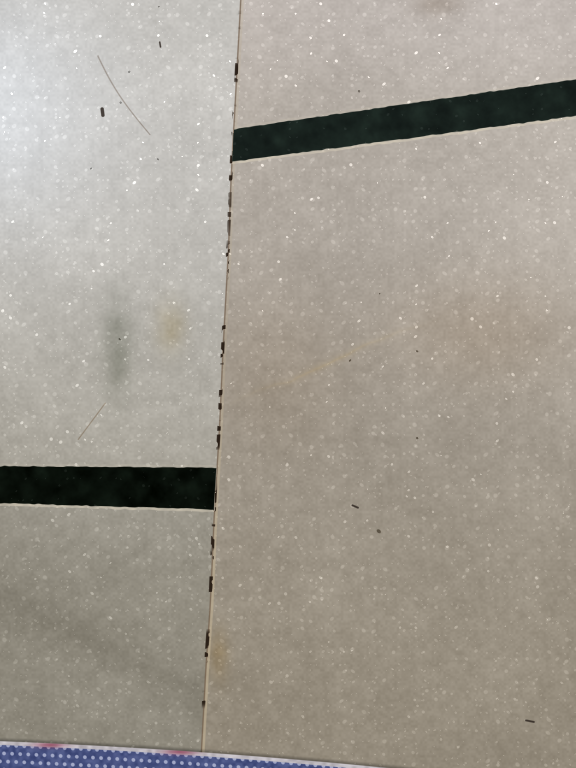
Reproduce this texture procedurally as a WebGL 1 fragment shader.

```glsl
precision highp float;
// Pale marble floor slabs split by a dirty joint, with two dark green inlay
// strips and a dotted blue cloth along the lower edge. Slabs are soft gradients
// plus value noise and scattered crystal flecks; edges are signed distances.
uniform vec2 u_resolution;

float hash(vec2 p) {
  return fract(sin(dot(p, vec2(127.1, 311.7))) * 43758.545);
}

float noise(vec2 p) {
  vec2 i = floor(p), f = fract(p);
  f = f * f * (3.0 - 2.0 * f);
  return mix(mix(hash(i), hash(i + vec2(1, 0)), f.x),
             mix(hash(i + vec2(0, 1)), hash(i + vec2(1, 1)), f.x), f.y);
}

float fbm(vec2 p) {
  float sum = 0.0, amp = 0.5;
  for (int i = 0; i < 5; i++) {
    sum += amp * noise(p);
    p = mat2(1.6, 1.2, -1.2, 1.6) * p + 7.3;
    amp *= 0.5;
  }
  return sum;
}

// Coverage of a shape from its signed distance
float cover(float d) {
  float aa = 0.8 / u_resolution.y;
  return smoothstep(-aa, aa, -d);
}

float glow(vec2 p, vec2 centre, vec2 size) {
  vec2 q = (p - centre) / size;
  return exp(-dot(q, q));
}

float segment(vec2 p, vec2 a, vec2 b) {
  vec2 pa = p - a, ba = b - a;
  return length(pa - ba * clamp(dot(pa, ba) / dot(ba, ba), 0.0, 1.0));
}

// One randomly placed soft grain per cell, present in a share of the cells
float flecks(vec2 p, float share) {
  vec2 cell = floor(p);
  vec2 offset = 0.3 + 0.4 * vec2(hash(cell + 3.1), hash(cell + 8.7));
  vec2 q = fract(p) - offset;
  q.x += q.y * (hash(cell + 5.5) - 0.5);
  float radius = 0.1 + 0.2 * hash(cell + 1.9);
  return step(1.0 - share, hash(cell)) * (1.0 - smoothstep(radius * 0.4, radius, length(q)));
}

vec3 marble(vec2 p, float side) {
  // Broad light falling from the upper left
  vec3 left = mix(vec3(0.56, 0.54, 0.49), vec3(0.77, 0.76, 0.74), smoothstep(0.15, 0.85, p.y));
  left += vec3(0.09, 0.11, 0.14) * glow(p, vec2(-0.02, 0.86), vec2(0.16, 0.17));
  left += 0.03 * smoothstep(0.36, 0.41, p.y) * (1.0 - smoothstep(0.4, 0.75, p.y));
  left -= 0.045 * glow(p, vec2(0.05, 0.2 - 0.5 * (p.x - 0.05)), vec2(0.4, 0.03));
  vec3 right = mix(vec3(0.58, 0.545, 0.485), vec3(0.70, 0.67, 0.635), smoothstep(0.05, 0.85, p.y));
  right += vec3(0.05, 0.05, 0.06) * smoothstep(0.82, 1.0, p.y);
  right += 0.035 * glow(p, vec2(0.76, 0.68), vec2(0.13, 0.25));
  right -= vec3(0.03, 0.045, 0.06) * glow(p, vec2(0.63, 0.57), vec2(0.12, 0.07));
  right -= vec3(0.03, 0.04, 0.05) * glow(p, vec2(0.36, 0.52), vec2(0.09, 0.1));
  vec3 col = mix(left, right, side);

  // Clouding, grain and crystals
  col += 0.07 * (fbm(p * 9.0) - 0.48) + 0.07 * (fbm(p * 75.0) - 0.48);
  col += 0.04 * (noise(p * 330.0) - 0.5);
  col += 0.07 * flecks(p * 75.0, 0.35) + 0.06 * flecks(p * 130.0 + 4.0, 0.3);
  col += 0.18 * flecks(p * 95.0 + 17.0, 0.05) * (0.5 + p.y);
  col -= 0.25 * flecks(p * 80.0 + 41.0, 0.006);

  // Stains and the faint ochre vein
  float blot = 0.5 + fbm(p * 45.0);
  col -= vec3(0.13, 0.12, 0.13) * blot * glow(p, vec2(0.153, 0.545), vec2(0.019, 0.06));
  col -= vec3(0.03, 0.05, 0.10) * blot * glow(p, vec2(0.222, 0.575), vec2(0.018, 0.03));
  col -= vec3(0.02, 0.05, 0.10) * blot * glow(p, vec2(0.285, 0.145), vec2(0.012, 0.03));
  col -= vec3(0.07, 0.08, 0.09) * blot * glow(p, vec2(0.57, 0.995), vec2(0.03, 0.015));
  float vein = p.y - 0.495 - 0.42 * (p.x - 0.35) - 0.015 * (fbm(p * 18.0) - 0.5);
  col += vec3(0.035, 0.015, -0.03) * exp(-abs(vein) * 350.0) * glow(p, vec2(0.43, 0.53), vec2(0.1, 0.06));
  return col;
}

void main() {
  vec2 p = gl_FragCoord.xy / u_resolution.y;
  float joint = p.x - 0.2618 - 0.052 * p.y - 0.002 * (noise(vec2(p.y * 9.0, 2.0)) - 0.5);
  float side = cover(-joint);
  vec3 col = marble(p, side);

  // Hair, scratch and small dark marks
  float hair = segment(p + vec2(0.006 * sin((p.y - 0.825) * 30.0), 0.0), vec2(0.128, 0.927), vec2(0.195, 0.825));
  col = mix(col, vec3(0.42, 0.36, 0.31), 0.45 * cover(hair - 0.0008));
  col = mix(col, vec3(0.45, 0.37, 0.28), 0.5 * cover(segment(p, vec2(0.137, 0.475), vec2(0.102, 0.428)) - 0.0007));
  float marks = segment(p, vec2(0.133, 0.858), vec2(0.134, 0.850)) - 0.0022;
  marks = min(marks, segment(p, vec2(0.459, 0.342), vec2(0.466, 0.339)) - 0.0012);
  marks = min(marks, segment(p, vec2(0.685, 0.062), vec2(0.695, 0.060)) - 0.0012);
  marks = min(marks, segment(p, vec2(0.208, 0.945), vec2(0.209, 0.939)) - 0.001);
  col = mix(col, vec3(0.18, 0.15, 0.13), 0.85 * cover(marks));

  // Joint: thin shadow, cream filler low down, broken dirt
  float low = 1.0 - smoothstep(0.25, 0.6, p.y);
  float crumbs = noise(vec2(p.x * 150.0, p.y * 190.0));
  col = mix(col, vec3(0.74, 0.68, 0.57), (0.25 + 0.4 * low) * cover(abs(joint - 0.002) - 0.0022));
  col = mix(col, vec3(0.40, 0.32, 0.25), 0.65 * cover(abs(joint) - 0.0009));
  float dirt = smoothstep(0.45, 0.65, crumbs) * smoothstep(0.25, 0.5, noise(vec2(p.y * 32.0, 5.0)));
  col = mix(col, vec3(0.13, 0.09, 0.06), 0.9 * dirt * cover(abs(joint + 0.0005) - 0.0022));

  // Green inlay strips with pale worn rims
  float ragged = 0.0015 * (noise(p * 160.0) - 0.5);
  float x = p.x - 0.306;
  float upper = max(p.y - 0.832 - 0.146 * x, 0.790 + 0.133 * x - p.y) + ragged;
  float lower = max(p.y - 0.393 + 0.008 * p.x, 0.345 - 0.03 * p.x - p.y) + ragged;
  float strip = mix(max(lower, joint + 0.001), max(upper, -joint), step(0.0, joint));
  float under = mix(step(p.y, 0.36), step(p.y, 0.81 + 0.14 * x), step(0.0, joint));
  float rim = (0.25 + 0.5 * under) * (0.4 + 0.6 * crumbs);
  col = mix(col, vec3(0.84, 0.80, 0.72), rim * cover(strip - 0.0035));
  vec3 green = mix(vec3(0.035, 0.055, 0.035), vec3(0.10, 0.135, 0.12), side);
  green += vec3(0.09, 0.12, 0.10) * (fbm(p * 55.0) - 0.45) + 0.05 * flecks(p * 110.0, 0.2);
  col = mix(col, green, cover(strip));

  // Cloth: pale hem, blue weave, staggered white dots, red patches
  float cloth = p.y - 0.035 + 0.04 * p.x + 0.058 * p.x * p.x;
  col *= 1.0 - 0.3 * smoothstep(-0.002, 0.0, cloth) * (1.0 - smoothstep(0.0, 0.006, cloth));
  vec2 weave = vec2(p.x, cloth) * 95.0;
  weave.x += 0.5 * mod(floor(weave.y), 2.0);
  vec3 fabric = vec3(0.28, 0.32, 0.50) + 0.12 * (noise(p * 220.0) - 0.5);
  fabric = mix(fabric, vec3(0.72, 0.74, 0.84), 0.8 * cover((length(fract(weave) - 0.5) - 0.23) / 95.0));
  float red = glow(p, vec2(0.065, 0.030), vec2(0.02, 0.004)) + glow(p, vec2(0.235, 0.021), vec2(0.022, 0.004));
  vec3 hem = vec3(0.74, 0.72, 0.74) + 0.15 * (noise(p * 180.0) - 0.5);
  fabric = mix(fabric, hem, cover(-cloth - 0.005));
  fabric = mix(fabric, vec3(0.55, 0.22, 0.32), 0.7 * min(red, 1.0));
  col = mix(col, fabric, cover(cloth));

  gl_FragColor = vec4(clamp(col, 0.0, 1.0), 1.0);
}
```
